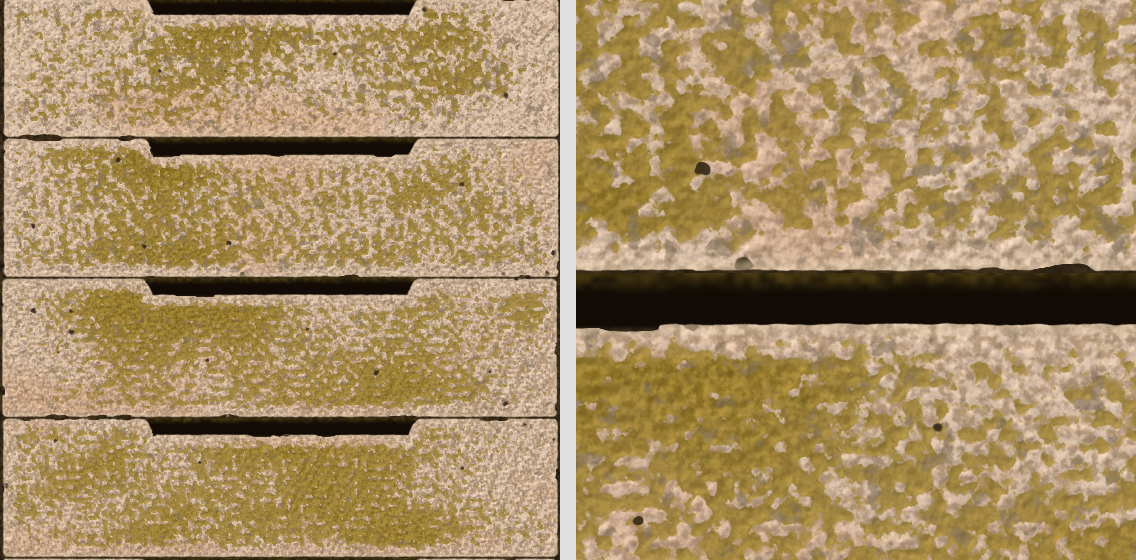
Left, the full canvas; right, a detail of the centre.
This texture is drawn by a Shadertoy shader. Its source:

```glsl
const float ROWS = 4.0;
const float ROW_SHIFT = 0.016;      // joint offset, in rows
const float JOINT = 0.0018;         // half width of the joints
const float SIDE_JOINT = 0.005;
const float CORNER = 0.008;
const float SLOT_DEPTH = 0.0305;
const float SLOT_HALF = 0.242;      // half width at the mouth of the slot
const float SLOT_SLANT = 0.5;
const float SPECKLE_FREQ = 125.0;
const float PIT_CELLS = 26.0;
const float PIT_CHANCE = 0.045;

const vec3 STONE_PALE = vec3(0.87, 0.77, 0.68);
const vec3 STONE_DARK = vec3(0.69, 0.58, 0.47);
const vec3 STONE_ROSY = vec3(0.81, 0.64, 0.51);
const vec3 MOSS_LIGHT = vec3(0.63, 0.52, 0.20);
const vec3 MOSS_DEEP = vec3(0.50, 0.40, 0.10);
const vec3 RIM = vec3(0.83, 0.74, 0.62);
const vec3 SOIL = vec3(0.25, 0.19, 0.11);
const vec3 SLOT_MOSS = vec3(0.24, 0.19, 0.06);
const vec3 SLOT_BLACK = vec3(0.07, 0.045, 0.02);

float hash(vec2 p) {
    return fract(sin(dot(p, vec2(127.1, 311.7))) * 43758.5453);
}

float noise(vec2 p) {
    vec2 i = floor(p), f = fract(p);
    f = f * f * (3.0 - 2.0 * f);
    return mix(mix(hash(i), hash(i + vec2(1, 0)), f.x),
               mix(hash(i + vec2(0, 1)), hash(i + vec2(1, 1)), f.x), f.y);
}

float fbm(vec2 p) {
    float sum = 0.0, amp = 0.53;
    for (int i = 0; i < 4; i++) {
        sum += amp * noise(p);
        p = mat2(1.6, 1.2, -1.2, 1.6) * p + 7.3;
        amp *= 0.5;
    }
    return sum;
}

float smoothMax(float a, float b, float k) {
    float h = max(k - abs(a - b), 0.0) / k;
    return max(a, b) + h * h * k * 0.25;
}

float slotDistance(vec2 p) {
    float side = (abs(p.x - 0.502) - SLOT_HALF + SLOT_SLANT * p.y) / length(vec2(1.0, SLOT_SLANT));
    return max(side, p.y - SLOT_DEPTH);
}

// Rounded slab with a slot cut in its top edge; p.y runs down from the joint
float slabDistance(vec2 p) {
    vec2 halfSize = vec2(0.5 - SIDE_JOINT, 0.5 / ROWS - JOINT);
    vec2 q = abs(p - vec2(0.501, 0.5 / ROWS)) - halfSize + CORNER;
    float box = length(max(q, 0.0)) + min(max(q.x, q.y), 0.0) - CORNER;
    return smoothMax(box, -slotDistance(p), 0.009);
}

// Round dark holes on a jittered grid
float pits(vec2 uv, float px) {
    vec2 cell = floor(uv * PIT_CELLS);
    float chance = hash(cell + 3.7);
    vec2 centre = (cell + 0.25 + 0.5 * vec2(hash(cell + 11.0), hash(cell + 29.0))) / PIT_CELLS;
    float radius = mix(0.002, 0.0048, hash(cell + 41.0));
    float d = length(uv - centre) - radius * (0.6 + 0.8 * noise(uv * 250.0));
    return step(chance, PIT_CHANCE) * (1.0 - smoothstep(-px, px, d));
}

vec3 slabColor(vec2 uv, vec2 p, float row, float d) {
    vec2 seed = p + row * vec2(5.3, 9.1);
    float speckle = fbm(seed * SPECKLE_FREQ);
    float grain = fbm(seed * 230.0);
    float relief = fbm((seed + vec2(0.0015, 0.002)) * SPECKLE_FREQ) - speckle;

    // Bare stone with rosy stains
    vec3 col = mix(STONE_DARK, STONE_PALE, smoothstep(0.2, 0.62, grain));
    float stain = smoothstep(0.5, 0.75, fbm(seed * vec2(4.0, 9.0) + 31.0));
    col = mix(col, STONE_ROSY * (0.8 + 0.4 * grain), 0.55 * stain);

    // Moss thins out towards the edges and breaks into speckles
    float ends = 1.0 - smoothstep(0.2, 0.49, abs(p.x - 0.5));
    float cover = 0.22 + 0.25 * ends + 0.04 * hash(vec2(row, 8.0));
    cover += 0.75 * (fbm(seed * vec2(5.0, 8.0) + 2.0) - 0.5);
    cover *= smoothstep(-0.001, 0.03, -d);
    float moss = smoothstep(-0.07, 0.07, cover + 0.06 - speckle);
    float lush = smoothstep(0.35, 0.7, cover);
    vec3 mossCol = mix(MOSS_LIGHT, MOSS_DEEP, smoothstep(0.25, 0.65, grain));
    col = mix(col, mossCol, moss * mix(0.75, 0.95, lush));

    // Grey crust flecks, relief and pits
    float fleck = smoothstep(0.62, 0.72, fbm(seed * 90.0 + 17.0));
    col = mix(col, vec3(0.52, 0.45, 0.37), 0.6 * fleck);
    col *= 1.0 + 0.5 * relief;
    col = mix(col, SOIL * 0.8, 0.9 * pits(uv, 1.0 / iResolution.y));

    // Pale worn rim
    float rim = smoothstep(-0.009, -0.002, d);
    return mix(col, RIM * (0.8 + 0.4 * grain), 0.55 * rim);
}

void mainImage(out vec4 fragColor, in vec2 fragCoord) {
    vec2 uv = fragCoord / iResolution.xy;
    float px = 1.0 / iResolution.y;
    float t = (1.0 - uv.y) * ROWS + ROW_SHIFT;
    float row = floor(t);
    vec2 p = vec2(uv.x + 0.004 * (hash(vec2(row, 2.0)) - 0.5), fract(t) / ROWS);

    // Chipped edges, with clumps of dirt here and there
    float d = slabDistance(p) + 0.0022 * (fbm(uv * 110.0) - 0.5);
    d += 0.007 * smoothstep(0.62, 0.8, fbm(uv * vec2(22.0, 40.0))) * smoothstep(-0.01, 0.0, d);

    // Joint soil, and the slot darkening downwards
    vec3 gap = SOIL * (0.3 + 1.1 * fbm(uv * 160.0));
    float depth = smoothstep(0.0, 0.013, p.y + 0.004 * (noise(uv * 60.0) - 0.5));
    vec3 slot = mix(SLOT_MOSS * (0.6 + 0.7 * noise(uv * 200.0)), SLOT_BLACK, depth);
    gap = mix(slot, gap, smoothstep(0.0, 0.004, slotDistance(p)));

    vec3 col = mix(slabColor(uv, p, row, d), gap, smoothstep(-px, px, d));
    fragColor = vec4(col, 1.0);
}
```
